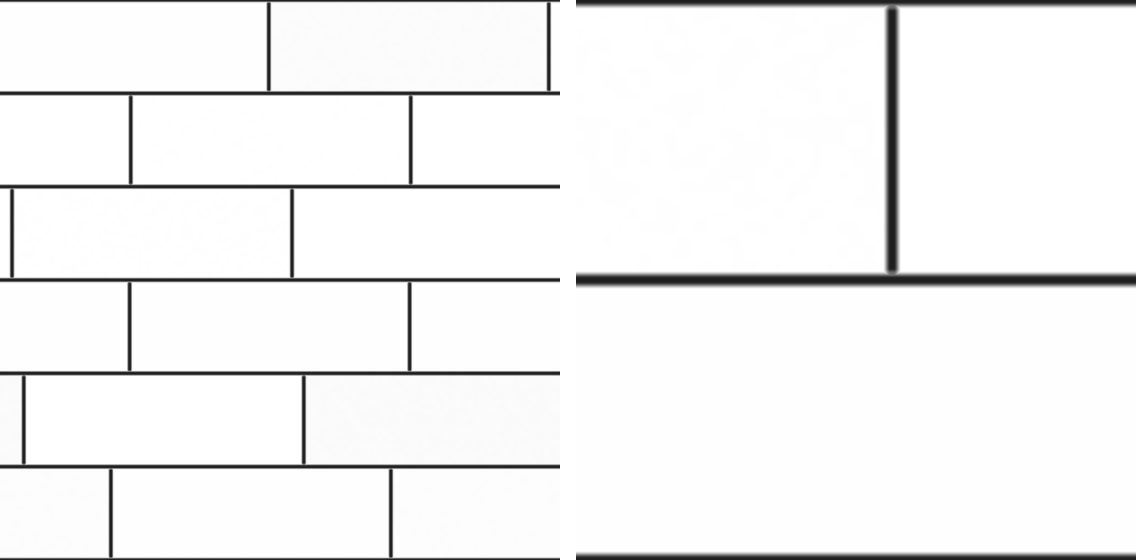
Left, the full canvas; right, a detail of the centre.
A three.js fragment shader for this pattern:

```glsl
varying vec2 vUv;

const vec2 TILES = vec2(2.0, 6.0);
const float JOINT_HALF_WIDTH = 0.0033;
const float JOINT_SOFTNESS = 0.0023;
const float GRAIN_CELLS = 128.0;
const vec3 GLAZE = vec3(1.0);
const vec3 GROUT = vec3(0.125, 0.122, 0.125);

float hash(vec2 p) {
  vec3 q = fract(vec3(p.xyx) * 0.1031);
  q += dot(q, q.yzx + 33.33);
  return fract((q.x + q.y) * q.z);
}

// Value noise that wraps after a whole number of cells
float wrappedNoise(vec2 p, float period) {
  vec2 cell = floor(p);
  vec2 f = fract(p);
  f = f * f * (3.0 - 2.0 * f);
  vec2 a = mod(cell, period);
  vec2 b = mod(cell + 1.0, period);
  float low = mix(hash(a), hash(vec2(b.x, a.y)), f.x);
  float high = mix(hash(vec2(a.x, b.y)), hash(b), f.x);
  return mix(low, high, f.y);
}

// Irregular running bond: shift of each course, in tile lengths
float courseShift(float course) {
  vec3 evenShifts = vec3(0.396, 0.463, 0.467);
  vec3 oddShifts = vec3(0.085, 0.043, -0.040);
  vec3 chosen = mod(course, 2.0) < 0.5 ? evenShifts : oddShifts;
  vec3 pick = vec3(equal(vec3(0.0, 1.0, 2.0), vec3(floor(course * 0.5))));
  return dot(chosen, pick);
}

// Coverage of a soft line at a given distance from its centre
float softLine(float distanceToCentre, float halfWidth, float softness) {
  return 1.0 - smoothstep(halfWidth - softness, halfWidth + softness, distanceToCentre);
}

// Slight off-white tint per tile, with faint mottling
float tileShade(vec2 id, float grain) {
  float amount = hash(id + 7.0) * mix(0.3, 1.0, id.x);
  return 0.018 * amount * (0.8 + 0.4 * grain);
}

void main() {
  // Tile layout
  vec2 grid = vUv * TILES;
  float course = mod(floor(grid.y), TILES.y);
  grid.x -= courseShift(course);
  vec2 id = vec2(mod(floor(grid.x), TILES.x), course);
  vec2 local = fract(grid);
  vec2 edge = min(local, 1.0 - local) / TILES;

  // Grout, with the upright joints fading where they meet the beds
  float softness = max(JOINT_SOFTNESS, fwidth(vUv.y));
  float bed = softLine(edge.y, JOINT_HALF_WIDTH, softness);
  float upright = softLine(edge.x, JOINT_HALF_WIDTH, softness);
  upright *= mix(0.65, 1.0, smoothstep(0.004, 0.007, edge.y));
  float grout = max(bed, upright);

  // Tile surface
  float grain = wrappedNoise(vUv * GRAIN_CELLS, GRAIN_CELLS);
  vec3 tile = GLAZE * (1.0 - tileShade(id, grain));

  gl_FragColor = vec4(mix(tile, GROUT, grout), 1.0);
}
```
